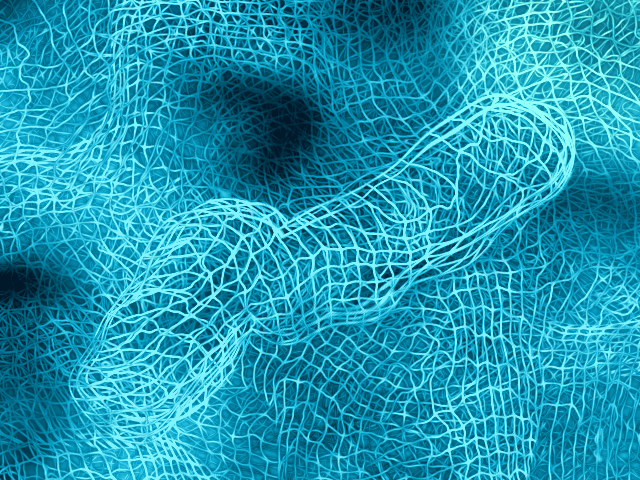
This texture is drawn by a WebGL 1 fragment shader. Its source:

```glsl
precision highp float;
uniform vec2 u_resolution;

float hash(vec2 p) {
  vec3 q = fract(vec3(p.xyx) * 0.1031);
  q += dot(q, q.yzx + 33.33);
  return fract((q.x + q.y) * q.z);
}

float noise(vec2 p) {
  vec2 i = floor(p), f = fract(p);
  f = f * f * f * (f * (f * 6.0 - 15.0) + 10.0);
  return mix(mix(hash(i), hash(i + vec2(1, 0)), f.x),
             mix(hash(i + vec2(0, 1)), hash(i + vec2(1, 1)), f.x), f.y);
}

// Signed pair of noises, centred on zero
vec2 noise2(vec2 p) {
  return vec2(noise(p), noise(p + 57.3)) - 0.5;
}

mat2 rotation(float a) {
  return mat2(cos(a), sin(a), -sin(a), cos(a));
}

float segment(vec2 p, vec2 a, vec2 b) {
  vec2 d = b - a;
  return length(p - a - d * clamp(dot(p - a, d) / dot(d, d), 0.0, 1.0));
}

// Soft elliptical spot
float spot(vec2 p, vec2 centre, vec2 size, float angle) {
  vec2 q = rotation(angle) * (p - centre) / size;
  return exp(-dot(q, q));
}

// Dark gaps between the heaps of net
float gaps(vec2 p) {
  p += 0.12 * noise2(p * 7.0);
  return min(1.0, 1.1 * spot(p, vec2(0.58, 0.72), vec2(0.17, 0.09), 0.3)
    + 0.9 * spot(p, vec2(0.03, 0.39), vec2(0.14, 0.06), 0.0)
    + 0.9 * spot(p, vec2(0.86, 0.40), vec2(0.15, 0.05), -0.2)
    + 0.8 * spot(p, vec2(0.84, 0.96), vec2(0.16, 0.14), 0.0)
    + 0.8 * spot(p, vec2(0.42, 0.36), vec2(0.13, 0.09), -0.6)
    + 0.7 * spot(p, vec2(1.28, 0.57), vec2(0.13, 0.13), 0.0)
    + 0.7 * spot(p, vec2(0.0, 1.0), vec2(0.15, 0.08), 0.0)
    + 0.6 * spot(p, vec2(0.04, 0.14), vec2(0.10, 0.14), 0.0));
}

// Positive inside a sheet of net, zero at its folded rim
float sheet(vec2 p, float layer) {
  if (layer < 5.5) return noise(p * 2.6 + layer * 13.7) - 0.36;
  p += 0.07 * noise2(p * 6.0 + layer);
  float leftHump = 0.15 - segment(p, vec2(0.31, 0.25), vec2(0.47, 0.46));
  float rightHump = 0.12 - segment(p, vec2(0.6, 0.4), vec2(1.07, 0.68));
  return 1.6 * max(leftHump, rightHump);
}

// Mesh coordinates of a crumpled sheet, crowded towards the rim
vec2 mesh(vec2 p, float layer, float depth) {
  vec2 seed = vec2(layer * 7.9, layer * 3.1);
  vec2 q = rotation(layer < 5.5 ? layer * 1.13 + 0.4 : layer * 0.6 - 3.1) * p;
  q += 0.24 * noise2(p * 2.8 + seed) + 0.05 * noise2(p * 8.0 + seed);
  q += 0.013 * noise2(p * 24.0 + seed) + 0.004 * noise2(p * 65.0 + seed);
  q += vec2(0.08, 0.05) * exp(-14.0 * max(sheet(p, layer), 0.0));
  vec2 g = q * mix(32.0, 22.0, depth);
  return g + 0.07 * sin(3.14159 * g.yx);
}

// Deep teal to pale cyan
vec3 netColour(float t) {
  vec3 c = mix(vec3(0.0, 0.20, 0.28), vec3(0.0, 0.35, 0.45), clamp(t * 5.0, -0.7, 1.0));
  c = mix(c, vec3(0.01, 0.47, 0.60), clamp(t * 5.0 - 1.0, 0.0, 1.0));
  c = mix(c, vec3(0.02, 0.60, 0.74), clamp(t * 5.0 - 2.0, 0.0, 1.0));
  c = mix(c, vec3(0.12, 0.73, 0.86), clamp(t * 5.0 - 3.0, 0.0, 1.0));
  return mix(c, vec3(0.36, 0.87, 0.94), clamp(t * 5.0 - 4.0, 0.0, 1.6));
}

void main() {
  vec2 p = gl_FragCoord.xy / u_resolution.y;
  float pixel = 1.0 / u_resolution.y;
  float gap = gaps(p);

  // Blurred net far below
  float tone = 0.38 + 0.5 * (noise(p * 3.0) - 0.5) + 0.3 * (noise(p * 14.0) - 0.5);
  tone += 0.12 * (1.0 - smoothstep(0.0, 0.35, p.y));
  tone *= 1.0 - 0.8 * gap;

  // Sheets of net from back to front
  for (int i = 0; i < 8; i++) {
    float layer = float(i);
    float depth = layer / 7.0;
    float front = step(5.5, layer);
    float rim = sheet(p, layer);
    float cover = smoothstep(0.0, 0.015, rim);
    cover *= 1.0 - (1.0 - front) * depth * 0.95 * gap;

    // Distance to the nearest thread, from finite differences
    float e = 0.0015;
    vec2 g = mesh(p, layer, depth);
    vec2 gx = (mesh(p + vec2(e, 0.0), layer, depth) - g) / e;
    vec2 gy = (mesh(p + vec2(0.0, e), layer, depth) - g) / e;
    vec2 slope = max(sqrt(gx * gx + gy * gy), 8.0);
    vec2 away = abs(fract(g) - 0.5) / slope;
    float dist = min(away.x, away.y);
    float knot = 1.0 - smoothstep(0.002, 0.007, max(away.x, away.y));

    // Cords gathered along the rim of the front sheets
    float cords = min(abs(rim - 0.014), abs(rim - 0.034 - 0.02 * noise(p * 15.0))) / 1.7;
    dist = min(dist, mix(1.0, cords, front));

    // Thread body with knots, twist and a soft shadow
    float width = mix(0.0020, 0.0026, depth) + 0.001 * knot;
    float blur = max(pixel * 0.6, mix(0.0022, 0.0008, depth));
    float thread = cover * (1.0 - smoothstep(width - blur, width + blur, dist));
    float shadow = cover * (1.0 - smoothstep(0.0, 0.012, dist));
    float light = noise(p * 3.5 + layer * 5.3) - 0.5;
    float body = 0.5 - clamp(dist / width, 0.0, 1.0);
    float twist = 0.04 * depth * sin(28.0 * (g.x + g.y));
    float threadTone = mix(0.48, 0.9, depth) + 0.4 * light + 0.2 * body + twist;
    threadTone += 0.35 * (noise(p * 45.0 + layer) - 0.5);
    threadTone *= 1.0 - (1.0 - front) * 0.65 * gap;
    tone = mix(tone * (1.0 - 0.22 * shadow), threadTone, thread);
  }

  // Broad light on the heaps, deeper contrast
  float broad = 0.4 * (noise(p * 3.1 + 4.0) - 0.5) + 0.25 * (noise(p * 7.0 + 9.0) - 0.5);
  broad += 0.2 * spot(p, vec2(0.08, 0.66), vec2(0.2, 0.14), 0.4);
  broad += 0.2 * spot(p, vec2(1.12, 0.85), vec2(0.25, 0.14), 0.3);
  broad += 0.15 * spot(p, vec2(0.25, 0.2), vec2(0.12, 0.14), 0.0);
  tone = 0.56 + 1.3 * (tone - 0.52) + broad - 0.1 * gap;

  // Greener light in the upper right corner
  vec3 colour = netColour(tone);
  float corner = smoothstep(0.5, 0.0, length(p - vec2(1.25, 1.0)));
  colour += corner * max(tone, 0.0) * vec3(0.12, 0.07, -0.03);
  gl_FragColor = vec4(clamp(colour, 0.0, 1.0), 1.0);
}
```
